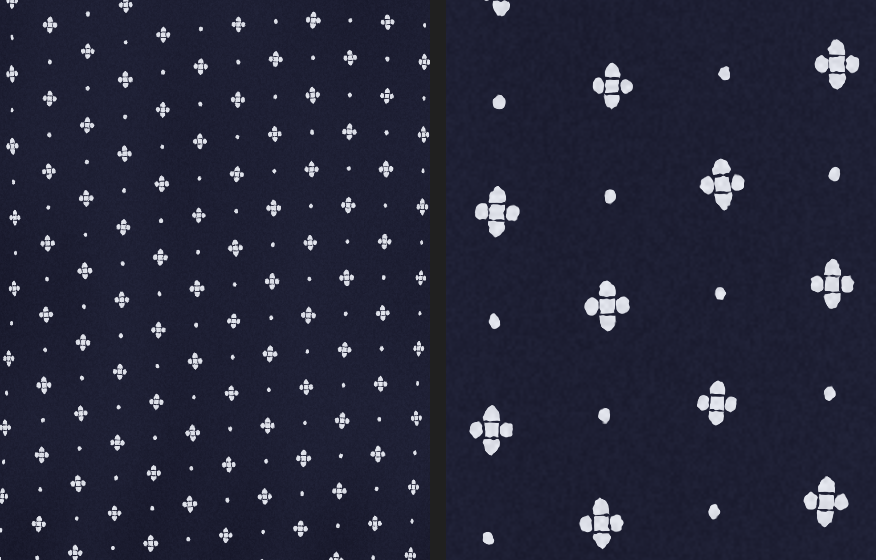
Left, the full canvas; right, a detail of the centre.
This pattern is drawn by a Shadertoy shader. Its source:

```glsl
// Navy jersey printed with small white four-petal flowers alternating with dots.
// A gently bent lattice is inverted to find the nearest motif, which is drawn
// with distance functions; noise adds ragged ink, knit grain and soft folds.

const float UNITS = 768.0;               // design units per canvas height
const vec2 PITCH = vec2(51.5, 50.5);     // typical lattice spacing
const vec3 NAVY_DARK = vec3(0.085, 0.088, 0.158);
const vec3 NAVY_LIGHT = vec3(0.126, 0.134, 0.217);
const vec3 INK = vec3(0.91, 0.92, 0.95);

float hash(vec2 p) {
    vec3 q = fract(vec3(p.xyx) * 0.1031);
    q += dot(q, q.yzx + 33.33);
    return fract((q.x + q.y) * q.z);
}

float noise(vec2 p) {
    vec2 i = floor(p), f = fract(p);
    f = f * f * (3.0 - 2.0 * f);
    return mix(mix(hash(i), hash(i + vec2(1, 0)), f.x),
               mix(hash(i + vec2(0, 1)), hash(i + vec2(1, 1)), f.x), f.y);
}

// Column position across the cloth, -1 at the left edge to 1 at the right
float across(float column) { return (column - 5.5) / 5.5; }

// Lattice (column, row) to cloth position, y downward, as the cloth drapes
vec2 drape(vec2 cell) {
    float u = across(cell.x), r = cell.y;
    float bulge = (1.0 - smoothstep(-1.0, -0.82, u)) * exp(-pow((r - 4.2) / 2.5, 2.0));
    float x = 301.0 - 0.4 * r - 0.07 * r * r + 283.0 * u - 2.0 * u * u + 8.0 * bulge;
    float y = 88.0 + 51.6 * r - 0.13 * r * r
            + (0.3 * r - 33.0) * u + (30.0 - 1.75 * r) * u * u;
    return vec2(x, y);
}

// Inverse of drape by fixed-point steps
vec2 undrape(vec2 p) {
    vec2 cell = (p - vec2(18.0, 88.0)) / PITCH;
    for (int i = 0; i < 6; i++) cell += (p - drape(cell)) / PITCH;
    return cell;
}

float ellipse(vec2 p, vec2 r) { return (length(p / r) - 1.0) * min(r.x, r.y); }

// Pointed leaf with half width w and half height h
float leaf(vec2 p, float w, float h) {
    float radius = (w * w + h * h) / (2.0 * w);
    return length(vec2(abs(p.x) + radius - w, p.y)) - radius;
}

// Square heart, pointed petals above and below, round petals at the sides
float flower(vec2 p) {
    vec2 a = abs(p);
    float heart = max(a.x, a.y) - 3.2;
    float tall = max(leaf(a - vec2(0.0, 5.6), 3.7, 5.7), 4.2 - a.y);
    float side = max(ellipse(a - vec2(6.7, 0.0), vec2(3.0, 3.7)), 4.0 - a.x);
    return min(heart, min(tall, side));
}

// Signed distance to the motif of one lattice cell
float motif(vec2 p, vec2 cell) {
    float seed = hash(cell + 17.0);
    float turn = (seed - 0.5) * 0.16;
    p = mat2(cos(turn), sin(turn), -sin(turn), cos(turn)) * p;
    p.x *= 1.0 + 0.25 * smoothstep(0.85, 1.0, abs(across(cell.x)));
    p *= 1.06 - 0.12 * hash(cell + 41.0);
    bool isFlower = mod(cell.x + cell.y, 2.0) > 0.5;
    return isFlower ? flower(p) : ellipse(p, vec2(2.6, 2.9 + 0.5 * seed));
}

// Knit grain and broad folds over the navy ground
vec3 cloth(vec2 p) {
    float grain = noise(p * vec2(0.55, 0.4)) + noise(p.yx * 0.8 + 50.0) - 1.0;
    float folds = noise(p * vec2(0.012, 0.005) + 3.0) - 0.5;
    float low = smoothstep(560.0, 768.0, p.y);
    float crease = low * sin(p.x * 0.045 + p.y * 0.012);
    float edge = 1.0 - smoothstep(0.0, 60.0, p.x);
    float light = 0.72 + 0.42 * grain + 0.4 * folds
                - 0.3 * low + 0.15 * crease - 0.2 * edge;
    return mix(NAVY_DARK, NAVY_LIGHT, clamp(light, -0.15, 1.15));
}

void mainImage(out vec4 fragColor, in vec2 fragCoord) {
    float pixel = UNITS / iResolution.y;
    vec2 p = vec2(fragCoord.x, iResolution.y - fragCoord.y) * pixel;

    vec2 cell = round(undrape(p));
    float ragged = (noise(p * 0.6) - 0.5) * 0.9;
    float d = motif(p - drape(cell), cell) + ragged;

    float coverage = 1.0 - smoothstep(-0.6 * pixel, 0.6 * pixel, d);
    float wear = 0.9 + 0.1 * noise(p * 0.5 + 90.0);
    fragColor = vec4(mix(cloth(p), INK, coverage * wear), 1.0);
}
```
